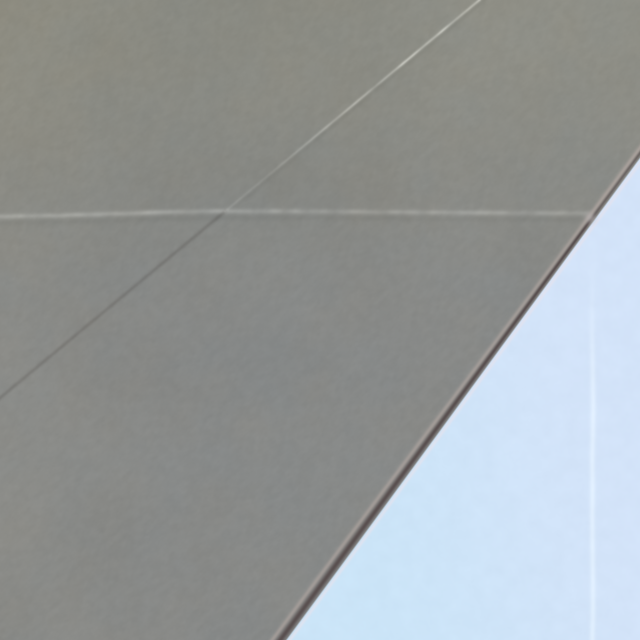
Give the GLSL for this texture, as a Shadertoy shader.

```glsl
// Grey panelled soffit with faint seams, cut by a dark diagonal trim against pale blue.

float hash(vec2 p) {
    vec3 q = fract(vec3(p.xyx) * 0.1031);
    q += dot(q, q.yzx + 33.33);
    return fract((q.x + q.y) * q.z);
}

float noise(vec2 p) {
    vec2 i = floor(p), f = fract(p);
    f = f * f * (3.0 - 2.0 * f);
    return mix(mix(hash(i), hash(i + vec2(1, 0)), f.x),
               mix(hash(i + vec2(0, 1)), hash(i + vec2(1, 1)), f.x), f.y);
}

float fbm(vec2 p) {
    float sum = 0.0, amp = 0.5;
    for (int i = 0; i < 4; i++) {
        sum += amp * noise(p);
        p = mat2(0.8, 0.6, -0.6, 0.8) * p * 2.03 + 7.1;
        amp *= 0.5;
    }
    return sum;
}

// Signed distance to the line a-b, positive on its right side
float lineSide(vec2 p, vec2 a, vec2 b) {
    vec2 t = normalize(b - a);
    return dot(p - a, vec2(t.y, -t.x));
}

float segment(vec2 p, vec2 a, vec2 b) {
    vec2 ab = b - a;
    return length(p - a - ab * clamp(dot(p - a, ab) / dot(ab, ab), 0.0, 1.0));
}

// Soft ridge of a given width around d = 0
float ridge(float d, float width) {
    return exp(-d * d / (width * width));
}

vec3 panelColor(vec2 p) {
    vec3 col = mix(vec3(0.528, 0.535, 0.529), vec3(0.538, 0.539, 0.506),
                   smoothstep(0.45, 1.0, p.y));
    col += 0.022 * ridge(length(p - vec2(0.88, 0.98)), 0.28);
    col += vec3(0.012, 0.008, 0.0) * (1.0 - smoothstep(0.0, 0.3, p.x));
    // Blotches of tint, then fine grain stretched along the diagonal
    vec2 along = mat2(0.75, -0.66, 0.66, 0.75) * p;
    col += 0.025 * (fbm(p * 7.0) - 0.47);
    col += vec3(0.012, 0.0, -0.014) * (fbm(p * 18.0 + 30.0) - 0.47);
    return col + 0.03 * (fbm(along * vec2(90.0, 130.0)) - 0.47);
}

vec3 skyColor(vec2 p) {
    vec3 col = mix(vec3(0.795, 0.895, 0.970), vec3(0.828, 0.892, 0.976),
                   smoothstep(0.55, 1.05, p.x + 0.25 * p.y));
    col += 0.022 * (fbm(p * 55.0) - 0.47);
    // Pale upright streak fading toward the top
    float x = p.x - 0.926 + 0.002 * (noise(vec2(p.y * 25.0, 3.0)) - 0.5);
    float fade = 1.0 - smoothstep(0.35, 0.62, p.y);
    return col + vec3(0.055, 0.045, 0.022) * fade * ridge(x, 0.0045);
}

vec3 addSeams(vec3 col, vec2 p) {
    vec2 cross = vec2(0.352, 0.670);
    float wear = 0.55 + 0.9 * noise(p * vec2(65.0, 40.0));

    // Level seam: bright line above a faint shadow
    float bend = 0.670 - 0.008 * smoothstep(0.0, 0.35, 0.352 - p.x)
               - 0.003 * smoothstep(0.35, 0.92, p.x);
    float level = p.y - bend;
    float reach = 1.0 - smoothstep(0.915, 0.93, p.x);
    float strength = mix(0.085, 0.065, smoothstep(0.2, 0.6, p.x));
    col += strength * wear * reach * ridge(level, 0.0042);
    col -= 0.018 * reach * ridge(level + 0.010, 0.005);

    // Sloping seam: lit above the crossing, shaded below it
    float lit = segment(p, cross, vec2(0.749, 1.0));
    float shade = segment(p, vec2(-0.01, 0.370), cross);
    float glow = mix(0.035, 0.15, smoothstep(0.67, 0.95, p.y));
    col += glow * wear * ridge(lit, 0.0024);
    col -= 0.02 * ridge(lineSide(p, cross, vec2(0.749, 1.0)) - 0.005, 0.004)
         * smoothstep(0.66, 0.70, p.y);
    col -= vec3(0.055, 0.06, 0.06) * ridge(shade, 0.0032);
    return col;
}

void mainImage(out vec4 fragColor, in vec2 fragCoord) {
    vec2 p = fragCoord / iResolution.xy;
    float pixel = 1.0 / iResolution.y;

    // Trim runs from the bottom edge to the right edge, thinning upward
    float side = lineSide(p, vec2(0.438, 0.0), vec2(0.922, 0.655));
    float thin = smoothstep(0.0, 0.75, p.y);
    float darkWidth = mix(0.0062, 0.0030, thin);
    float skyStart = mix(0.0075, 0.0045, thin);
    float upper = smoothstep(0.64, 0.68, p.y);

    vec3 col = addSeams(panelColor(p), p);
    float soft = max(pixel, 0.0018);
    col = mix(col, skyColor(p), smoothstep(-soft, soft, side - skyStart));

    // Raised lip, dark groove and pale fringe
    col = mix(col, vec3(0.69, 0.65, 0.63),
              mix(0.65, 0.75, upper) * ridge(side + darkWidth * 1.6, 0.0038));
    col = mix(col, vec3(0.34, 0.30, 0.30),
              mix(0.95, 0.60, upper) * ridge(side, darkWidth * 0.85));
    col = mix(col, vec3(0.90, 0.89, 0.93),
              0.65 * ridge(side - skyStart - 0.0045, 0.0028));

    // Pale knot where the level seam meets the trim
    col = mix(col, vec3(0.72, 0.70, 0.70), 0.6 * ridge(length(p - vec2(0.922, 0.660)), 0.008));
    fragColor = vec4(clamp(col, 0.0, 1.0), 1.0);
}
```
